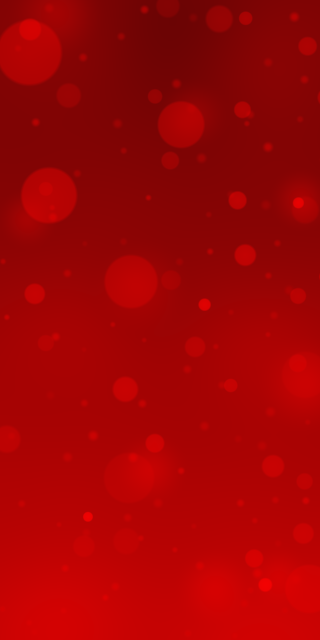
Reproduce this background procedurally as a Shadertoy shader.

```glsl
// Red bokeh backdrop: a dark-to-bright vertical gradient with broad hazy lights,
// overlaid by layers of translucent discs, soft glows and tiny sparks.
// Each layer scatters its discs along a jittered low-discrepancy sequence.

const float GLOW_RED = 0.94;   // red level that the discs tint towards

vec2 hash22(vec2 p) {
    vec3 q = fract(p.xyx * vec3(0.1031, 0.1030, 0.0973));
    q += dot(q, q.yzx + 33.33);
    return fract((q.xx + q.yz) * q.zy);
}

float gradientCorner(vec2 cell, vec2 offset, vec2 local) {
    return dot(hash22(cell + offset + 40.0) * 2.0 - 1.0, local - offset);
}

float gradientNoise(vec2 p) {
    vec2 cell = floor(p), f = fract(p);
    vec2 w = f * f * f * (f * (f * 6.0 - 15.0) + 10.0);
    float low = mix(gradientCorner(cell, vec2(0, 0), f),
                    gradientCorner(cell, vec2(1, 0), f), w.x);
    float high = mix(gradientCorner(cell, vec2(0, 1), f),
                     gradientCorner(cell, vec2(1, 1), f), w.x);
    return mix(low, high, w.y);
}

float softLight(vec2 p, vec2 centre, vec2 size) {
    vec2 d = (p - centre) / size;
    return exp(-dot(d, d));
}

// Backdrop red level: gradient, hazy lights on both sides, dark hollow on top
float backdrop(vec2 p, float height) {
    float red = 0.48 + 0.29 * smoothstep(0.05, 1.15, 1.0 - p.y / height);
    for (int i = 0; i < 6; i++) {
        float row = float(i / 2), side = float(i % 2);
        vec2 centre = vec2(mix(0.17, 0.84, side),
                           height * (0.03 + 0.455 * row - 0.03 * side));
        red += 0.065 * softLight(p, centre, vec2(0.25, 0.21));
    }
    red -= 0.08 * softLight(p, vec2(0.55, 0.95 * height), vec2(0.25, 0.22));
    return red + 0.025 * gradientNoise(p * 2.6);
}

// Combined opacity of scattered discs; radii and opacities are (min, max),
// bias.x above 1 crowds the right side, bias.y above 1 crowds the bottom
float discLayer(vec2 p, float height, int count, float seed, vec2 radii,
                float blur, vec2 opacities, vec2 bias) {
    float clear = 1.0;
    for (int i = 0; i < count; i++) {
        vec2 id = vec2(float(i), seed);
        vec2 seat = fract(seed * 0.37 + vec2(0.7549, 0.5698) * id.x);
        vec2 jitter = hash22(id + 7.0) - 0.5;
        vec2 look = hash22(id + 91.0);
        vec2 centre = vec2(1.0 - pow(seat.x, bias.x), height * pow(seat.y, bias.y));
        centre += 0.14 * jitter;

        float d = length(p - centre) / mix(radii.x, radii.y, look.x);
        float shape = 1.0 - smoothstep(1.0 - blur, 1.0 + 0.3 * blur, d);
        float shade = mix(1.0, 0.86, min(d, 1.0));
        clear *= 1.0 - shape * shade * mix(opacities.x, opacities.y, look.y);
    }
    return 1.0 - clear;
}

void mainImage(out vec4 fragColor, in vec2 fragCoord) {
    vec2 p = fragCoord / iResolution.x;
    float height = iResolution.y / iResolution.x;
    float red = backdrop(p, height);

    // Wide blurred glows
    float glows = discLayer(p, height, 9, 3.0, vec2(0.08, 0.13), 1.0,
                            vec2(0.20, 0.42), vec2(1.1, 1.0));
    // Large faint discs
    float large = discLayer(p, height, 7, 11.0, vec2(0.07, 0.105), 0.10,
                            vec2(0.14, 0.50), vec2(0.9, 0.9));
    // Medium discs, crowding the right side
    float medium = discLayer(p, height, 32, 5.0, vec2(0.022, 0.046), 0.20,
                             vec2(0.15, 0.55), vec2(1.7, 0.9));
    // Tiny soft dots, crowding the bottom
    float dots = discLayer(p, height, 95, 17.0, vec2(0.009, 0.018), 0.75,
                           vec2(0.12, 0.50), vec2(1.15, 1.3));
    // A few bright sparks
    float sparks = discLayer(p, height, 4, 23.0, vec2(0.015, 0.024), 0.25,
                             vec2(0.70, 0.98), vec2(1.3, 1.0));

    red = mix(red, GLOW_RED, glows);
    red = mix(red, GLOW_RED, large);
    red = mix(red, GLOW_RED, medium);
    red = mix(red, GLOW_RED, dots);
    red = mix(red, 1.0, sparks);

    // Darker reds keep a trace more of green and blue
    float trace = mix(0.026, 0.006, red);
    fragColor = vec4(red, trace, trace, 1.0);
}
```
